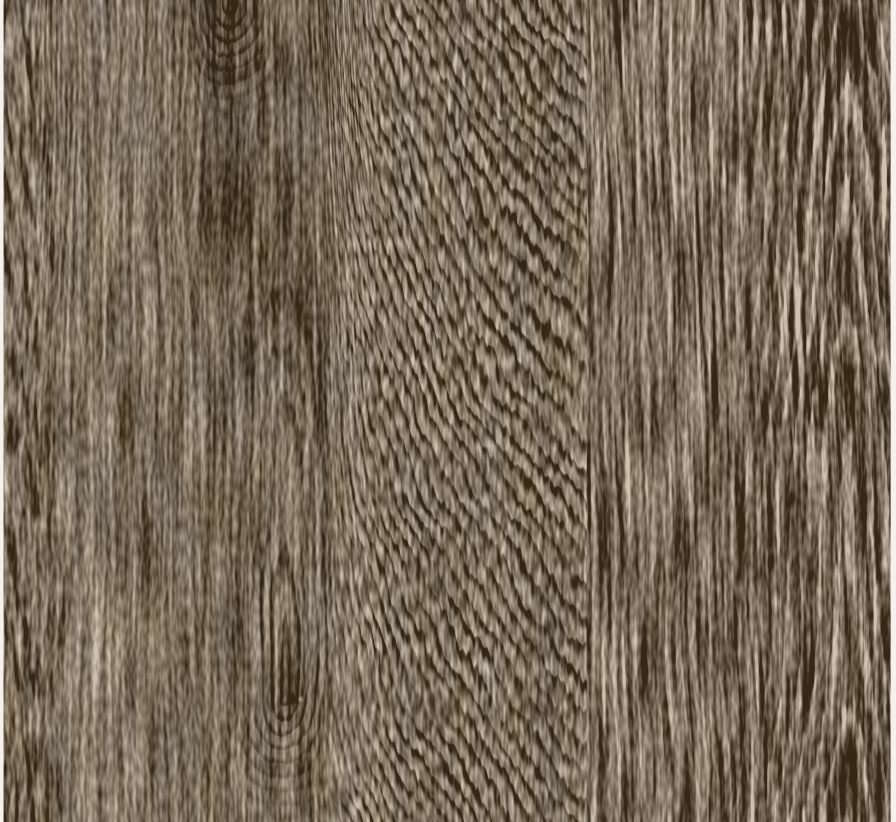
Reproduce this texture procedurally as a Shadertoy shader.

```glsl
// Two weathered oak planks side by side, with a knot, slanted growth rings
// and pale arched grain. Stretched gradient noise makes the fibres; phase
// fields make the rings, and a single tone value runs from dark to light.

#define DARK_WOOD   vec3(0.27, 0.22, 0.15)
#define LIGHT_WOOD  vec3(0.67, 0.62, 0.55)
#define EDGE_WHITE  vec3(0.96, 0.95, 0.93)
#define SEAM_X      0.655
#define BASE_TONE   0.47
#define FIBRE_FREQ  190.0
#define FIBRE_GAIN  0.85
#define STREAK_GAIN 0.38
#define RING_FREQ   30.0
#define RING_GAIN   0.68
#define KNOT_POS    vec2(0.318, 0.137)

// Unit gradient with a random angle for each lattice cell
vec2 cellGradient(vec2 cell) {
    vec3 h = fract(cell.xyx * vec3(0.1031, 0.1030, 0.0973));
    h += dot(h, h.yzx + 33.33);
    float angle = 6.2832 * fract((h.x + h.y) * h.z);
    return vec2(cos(angle), sin(angle));
}

float gradientNoise(vec2 p) {
    vec2 i = floor(p), f = p - i;
    vec2 u = f * f * f * (f * (f * 6.0 - 15.0) + 10.0);
    float a = dot(cellGradient(i), f);
    float b = dot(cellGradient(i + vec2(1, 0)), f - vec2(1, 0));
    float c = dot(cellGradient(i + vec2(0, 1)), f - vec2(0, 1));
    float d = dot(cellGradient(i + vec2(1, 1)), f - vec2(1, 1));
    return mix(mix(a, b, u.x), mix(c, d, u.x), u.y);
}

// Soft band around a position
float bump(float x, float centre, float width) {
    float d = (x - centre) / width;
    return exp(-d * d);
}

// Zero-mean ring profile: slow rise, then a sharp edge
float ringLine(float phase) {
    float f = fract(phase);
    return smoothstep(0.4, 0.8, f) * (1.0 - smoothstep(0.84, 1.0, f)) - 0.32;
}

// Rings around a knot, drawn out upwards into a tall arch
float knotTone(vec2 p, vec2 centre, float jag) {
    vec2 q = p - centre;
    vec2 stretched = q * vec2(1.0, q.y > 0.0 ? 0.09 : 0.6);
    float r = length(stretched) + 0.01 * gradientNoise(p * vec2(14.0, 7.0));
    float rings = ringLine(r * 105.0 + jag * 0.2);
    vec2 oval = q * vec2(1.0, 0.6);
    float heart = exp(-dot(oval, oval) / 0.0008);
    float outline = bump(r, 0.05, 0.006);
    return -0.55 * rings * exp(-r * r / 0.003) - 0.38 * heart - 0.18 * outline;
}

// Fibres and streaks shared by both planks
float fibreTone(vec2 p, float shortness, float streakGain) {
    float fine = gradientNoise(p * vec2(FIBRE_FREQ, mix(8.0, 44.0, shortness)));
    float grain = gradientNoise(p * vec2(FIBRE_FREQ * 1.63, 70.0) + 17.3);
    float streak = gradientNoise(p * vec2(85.0, 4.0) + 5.7);
    float broad = gradientNoise(p * vec2(15.0, 1.3) + 2.4);
    return FIBRE_GAIN * fine + 0.6 * grain + streakGain * streak + 0.18 * broad;
}

float leftPlank(vec2 p, float jag) {
    float ringArea = smoothstep(0.34, 0.43, p.x);
    float edgeArea = 1.0 - smoothstep(0.03, 0.09, p.x);
    float tone = fibreTone(p, max(ringArea, 0.4 * edgeArea),
                           STREAK_GAIN * (1.0 - 0.6 * ringArea));

    // Rings start steep and flatten towards the seam
    float t = p.x - 0.38;
    float phase = RING_FREQ * (p.y + 0.8 * t - 0.33 * exp(-9.0 * t));
    phase += 1.1 * gradientNoise(p * vec2(7.0, 5.0)) + 0.3 * jag;
    phase += 0.5 * gradientNoise(p * vec2(24.0, 18.0) + 6.1);
    float strength = 1.0 + 1.1 * gradientNoise(p * vec2(16.0, 12.0)) + 0.6 * jag;
    tone -= RING_GAIN * strength * ringArea * ringLine(phase);

    // Wavy dark pores along the outer edge
    float pores = gradientNoise(vec2(p.x * 115.0 + p.y * 9.0, p.y * 15.0 + 0.5 * jag));
    tone -= edgeArea * (0.65 * smoothstep(-0.05, 0.4, pores) - 0.12);

    // Knots, and broad light and dark bands
    tone += knotTone(p, KNOT_POS, jag) + knotTone(p, vec2(0.258, 0.915), jag);
    tone += 0.13 * bump(p.x, 0.12, 0.05) + 0.1 * bump(p.x, 0.40, 0.035);
    tone -= 0.12 * bump(p.x, 0.265, 0.04) * smoothstep(0.35, 0.9, p.y);
    return tone - 0.08 * bump(p.x, 0.245, 0.025);
}

float rightPlank(vec2 p, float jag) {
    float tone = fibreTone(p + 3.1, 0.06, STREAK_GAIN);
    float pores = gradientNoise(vec2(p.x * 150.0 + p.y * 5.0, p.y * 7.0) + 9.2);
    tone -= 0.6 * smoothstep(-0.05, 0.4, pores) - 0.16;

    // Thin bright threads
    float threads = gradientNoise(vec2(p.x * 170.0 + p.y * 4.0, p.y * 5.0) + 31.7);
    tone += 0.5 * smoothstep(0.12, 0.4, threads) - 0.07;

    // Pale nested arches on darker wood
    float arch = sqrt(pow(p.x - 0.945, 2.0) + 0.0002);
    float phase = 6.0 * p.y + 60.0 * arch + 0.25 * jag;
    phase += 1.1 * gradientNoise(p * vec2(10.0, 3.5));
    float area = smoothstep(0.76, 0.91, p.x);
    return tone + area * (0.7 * ringLine(phase) - 0.08);
}

void mainImage(out vec4 fragColor, in vec2 fragCoord) {
    vec2 p = fragCoord / iResolution.x;
    float pixel = 1.0 / iResolution.x;
    vec2 wood = p + vec2(0.007 * gradientNoise(p * vec2(7.0, 4.0)), 0.0);
    float jag = 1.1 * gradientNoise(p * vec2(FIBRE_FREQ, 26.0) + 41.0);

    // Planks and the seam between them
    float right = smoothstep(-pixel, pixel, p.x - SEAM_X);
    float tone = BASE_TONE + mix(leftPlank(wood, jag), rightPlank(wood, jag), right);
    tone -= 0.4 * bump(p.x, SEAM_X + 0.003, 0.002);
    tone += 0.3 * bump(p.x, SEAM_X - 0.002, 0.0015);

    // Small hole in the knot with a pale fleck
    vec2 hole = p - KNOT_POS - vec2(0.011, 0.0);
    tone -= 0.8 * exp(-dot(hole, hole) / 0.00003);
    hole.x -= 0.006;
    tone += 0.9 * exp(-dot(hole, hole) / 0.00001);

    // Colour, golden patches and the white side edges
    vec3 color = mix(DARK_WOOD, LIGHT_WOOD, clamp(tone, -0.17, 1.35));
    float gold = gradientNoise(p * vec2(32.0, 7.0) + 8.0) * (1.0 - 0.7 * right);
    color += gold * vec3(0.02, 0.008, -0.035);
    float side = max(0.004 - p.x, p.x - 0.994);
    color = mix(color, EDGE_WHITE, smoothstep(-pixel, pixel, side));
    fragColor = vec4(color, 1.0);
}
```
